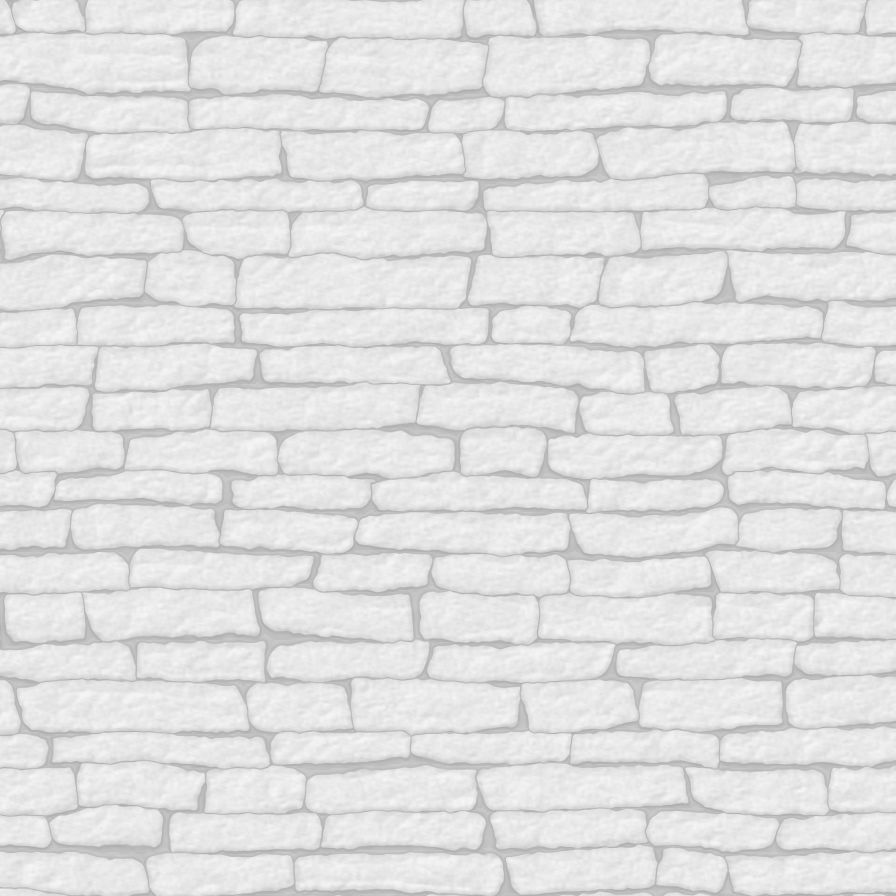
A WebGL 2 fragment shader for this texture:

```glsl
#version 300 es
precision highp float;
// Whitewashed dry-stone wall: uneven courses of rough, pale blocks.
uniform vec2 u_resolution;
out vec4 outColor;

const float COURSES = 21.0;

float hash(vec2 p) {
  vec3 q = fract(vec3(p.xyx) * 0.1031);
  q += dot(q, q.yzx + 33.33);
  return fract((q.x + q.y) * q.z);
}

float noise(vec2 p) {
  vec2 i = floor(p), f = fract(p);
  f = f * f * (3.0 - 2.0 * f);
  return mix(mix(hash(i), hash(i + vec2(1, 0)), f.x),
             mix(hash(i + vec2(0, 1)), hash(i + 1.0), f.x), f.y);
}

// Chiselled height: folded noise gives creases and facets.
float relief(vec2 p) {
  float sum = 0.0, amp = 0.5;
  for (int i = 0; i < 5; i++) {
    sum += amp * abs(2.0 * noise(p) - 1.0);
    p = mat2(1.6, 1.2, -1.2, 1.6) * p + 7.3;
    amp *= 0.55;
  }
  return sum;
}

// Uneven joints between courses, and between the stones of a course.
float courseEdge(float row) {
  return (row + 0.36 * (hash(vec2(row + 40.0, 3.7)) - 0.5)) / COURSES;
}

float stonesAcross(float row) {
  return 5.0 + 1.3 * hash(vec2(row + 60.0, 8.1));
}

float stoneEdge(float row, float col) {
  float jitter = 0.7 * (hash(vec2(col + 30.0, row + 50.0)) - 0.5);
  return (col + jitter + hash(vec2(row + 80.0, 1.9))) / stonesAcross(row);
}

// Signed distance to one rounded, tapered and ragged stone.
float stone(vec2 p, float row, float col) {
  vec2 id = vec2(col + 20.0, row + 90.0);
  vec2 low = vec2(stoneEdge(row, col), courseEdge(row));
  vec2 high = vec2(stoneEdge(row, col + 1.0), courseEdge(row + 1.0));
  vec4 gap = vec4(hash(id + 2.3), hash(id + 5.7), hash(id + 9.1), hash(id + 13.9));
  gap = 0.0003 + 0.0036 * gap * gap;
  low += gap.xy;
  high -= gap.zw;
  vec2 halfSize = 0.5 * (high - low);
  vec2 q = p - 0.5 * (low + high);
  vec2 seed = id * 3.17;
  q += 0.0085 * (vec2(noise(p * 24.0 + seed), noise(p * 21.0 - seed + 200.0)) - 0.5);
  q += 0.004 * (vec2(noise(p * 65.0 + seed), noise(p * 70.0 + seed + 50.0)) - 0.5);
  q += 0.002 * (vec2(noise(p * 150.0 + seed), noise(p * 160.0 + seed + 90.0)) - 0.5);
  float along = clamp(q.x / halfSize.x, -1.0, 1.0);
  q.y += 0.005 * (hash(id + 17.3) - 0.5) * along;
  q.x += 0.6 * (hash(id + 21.1) - 0.5) * q.y;
  float taper = along * sign(hash(id + 29.3) - 0.5);
  halfSize.y -= 0.006 * hash(id + 25.7) * smoothstep(0.2, 1.2, taper);
  // Every corner is worn by its own amount.
  float wear = hash(id + 31.9 + 3.0 * sign(q));
  float radius = min(0.003 + 0.015 * wear * wear, 0.9 * halfSize.y);
  vec2 d = abs(q) - halfSize + radius;
  return length(max(d, 0.0)) + min(max(d.x, d.y), 0.0) - radius;
}

void main() {
  float side = min(u_resolution.x, u_resolution.y);
  vec2 uv = gl_FragCoord.xy / side;
  vec2 p = uv;
  p.y += 0.014 * (noise(uv * vec2(7.0, 9.0)) - 0.5);

  // Nearest and second nearest stone among the neighbouring courses.
  float nearest = 1.0, second = 1.0;
  vec2 owner = vec2(0.0);
  float middle = floor(p.y * COURSES);
  for (float r = -1.0; r <= 1.0; r++) {
    float row = middle + r;
    float start = floor(p.x * stonesAcross(row) - hash(vec2(row + 80.0, 1.9)));
    for (float c = -1.0; c <= 1.0; c++) {
      float d = stone(p, row, start + c);
      if (d < nearest) {
        second = nearest;
        nearest = d;
        owner = vec2(start + c, row);
      } else {
        second = min(second, d);
      }
    }
  }
  // Touching stones still keep a hairline seam.
  float d = max(nearest, 0.5 * (nearest - second) + 0.0007);
  float below = clamp(-dFdy(d) * side, -1.0, 1.0);

  // Stone face lit from the upper left, its rim darker underneath.
  vec2 grain = uv * vec2(24.0, 36.0) + owner * 5.3;
  float slope = relief(grain) - relief(grain + vec2(-0.08, 0.12));
  float face = 0.913 + clamp(0.17 * slope, -0.06, 0.035);
  face += 0.03 * (noise(uv * 240.0) - 0.5);
  float rim = 1.0 - smoothstep(0.0, 0.007, -d);
  face -= (0.055 + 0.025 * below) * rim;

  // Recessed joints: shadowed against the stones, paler in the open.
  float joint = mix(0.715, 0.765, smoothstep(0.0005, 0.0045, d));
  joint -= 0.02 * below;
  joint += 0.03 * (noise(uv * 90.0) - 0.5);

  float shade = mix(face, joint, smoothstep(-0.0009, 0.0009, d));
  outColor = vec4(vec3(shade), 1.0);
}
```
